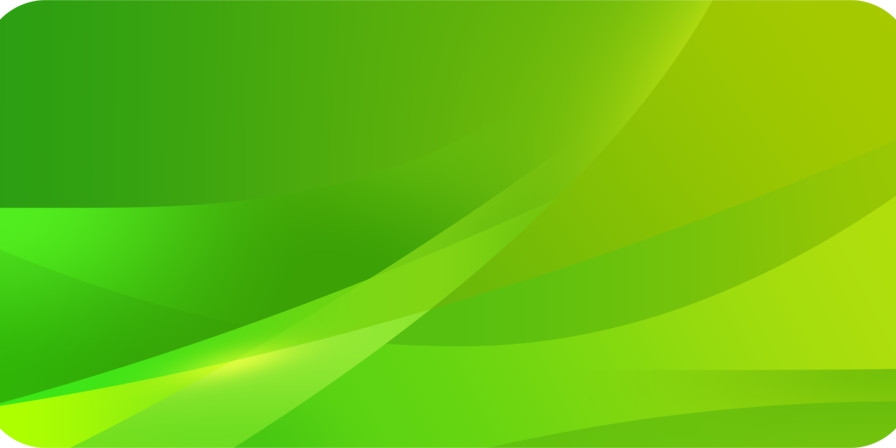
Give the GLSL for this background, as a Shadertoy shader.

```glsl
// Glossy green and lime ribbons sweeping across a rounded card.

// Soft coverage: 1 where the signed value d is positive.
float cover(float d) {
    float w = 0.9 / iResolution.y;
    return smoothstep(-w, w, d);
}

float roundedBox(vec2 p, vec2 halfSize, float radius) {
    vec2 q = abs(p) - halfSize + radius;
    return length(max(q, 0.0)) + min(max(q.x, q.y), 0.0) - radius;
}

void mainImage(out vec4 fragColor, in vec2 fragCoord) {
    // Height spans 0..1, width spans 0..2.
    vec2 p = fragCoord / iResolution.xy * vec2(2.0, 1.0);
    float x = p.x, y = p.y;

    // Curves: the arc gives x from y, the others give y from x.
    float arcX = 0.521 + 1.578 * y - 0.508 * y * y;
    float hillY = 0.536 + 0.222 * pow(max(x - 0.15, 0.0), 2.8);
    float bandY = 0.094 + 0.157 * x + 0.07 * x * x;
    float bowlY = 0.227 + (x > 1.03 ? 0.357 : 0.204) * (x - 1.03) * (x - 1.03);
    float ribbonY = 0.1 + 0.275 * x + 0.075 * x * x;
    float s = x - 0.156;
    float innerY = 0.5 * s + 0.097 * s * abs(s);
    float leftOfArc = cover((arcX - x) * 0.7);

    // Upper left backdrop, glowing towards the arc
    vec3 left = mix(vec3(0.17, 0.62, 0.07), vec3(0.36, 0.69, 0.04), smoothstep(-0.1, 1.2, x));
    float arcGlow = exp(-5.0 * max(arcX - x, 0.0));
    left = mix(left, vec3(0.68, 0.85, 0.06), arcGlow * smoothstep(0.3, 0.95, y));

    // Shaded panel under the hill
    vec3 panel = mix(vec3(0.20, 0.76, 0.03), vec3(0.32, 0.93, 0.12), smoothstep(0.15, 0.52, y));
    panel = mix(panel, vec3(0.23, 0.63, 0.02), smoothstep(0.0, 0.72, x + 0.25 * (0.45 - y)));
    panel = mix(panel, vec3(0.40, 0.74, 0.05), smoothstep(0.4, 0.7, y) * smoothstep(0.3, 1.1, x));
    panel *= 1.0 - 0.06 * cover(bowlY - y) * (1.0 - smoothstep(0.2, 0.7, x));
    left = mix(left, panel, cover(hillY - y) * (1.0 - smoothstep(0.75, 1.35, x)));

    // Bright ribbon hugging the arc
    vec3 ribbon = mix(vec3(0.24, 0.90, 0.09), vec3(0.47, 0.82, 0.06), smoothstep(0.1, 1.0, x));
    ribbon = mix(ribbon, vec3(0.64, 0.84, 0.07), smoothstep(0.45, 0.85, y));
    float ribbonFade = 1.0 - 0.75 * smoothstep(0.95, 1.3, x);
    left = mix(left, ribbon, cover(ribbonY - y) * ribbonFade);
    left = mix(left, ribbon + vec3(0.05, 0.02, 0.02),
               cover(innerY - y) * (1.0 - smoothstep(0.9, 1.32, x)) * 0.8);

    // Lime sheet in the lower left, with a paler fold across it
    vec3 sheet = mix(vec3(0.68, 1.0, 0.0), vec3(0.50, 0.90, 0.10), smoothstep(0.0, 0.55, x));
    vec3 fold = mix(vec3(0.42, 0.86, 0.13), vec3(0.58, 0.91, 0.22), smoothstep(0.0, 0.22, y));
    sheet = mix(sheet, fold, 0.85 * cover(innerY - y));
    left = mix(left, sheet, cover(bandY - y) * (1.0 - smoothstep(0.85, 1.15, x)));

    // Right side: backdrop, band and bowl
    vec3 right = mix(vec3(0.37, 0.71, 0.04), vec3(0.65, 0.79, 0.0),
                     smoothstep(0.75, 2.7, x + 0.7 * y));
    vec3 band = mix(vec3(0.34, 0.75, 0.06), vec3(0.54, 0.77, 0.03), smoothstep(0.9, 2.0, x));
    right = mix(right, band, cover(bandY - y) * (1.0 - 0.6 * smoothstep(1.5, 2.0, x)));
    vec3 bowl = mix(vec3(0.36, 0.83, 0.07), vec3(0.69, 0.87, 0.05),
                    smoothstep(0.6, 2.15, x + 0.5 * (y - 0.25)));
    right = mix(right, bowl, cover(bowlY - y));

    // Darker waves along the lower right
    float waveY = 0.174 + 0.015 * (x - 1.6) * (x - 1.6);
    float waveShade = smoothstep(1.2, 2.0, x) * smoothstep(-0.05, 0.17, y);
    right = mix(right, vec3(0.46, 0.76, 0.04), cover(waveY - y) * waveShade);
    float duneY = 0.104 - 0.125 * (2.0 - x) * (2.0 - x);
    right = mix(right, vec3(0.36, 0.72, 0.05), 0.65 * cover(duneY - y));
    right = mix(right, vec3(0.26, 0.77, 0.07),
                0.8 * (1.0 - smoothstep(0.0, 0.3, length((p - vec2(0.55, 0.0)) * vec2(0.9, 1.4)))));

    vec3 color = mix(right, left, leftOfArc);

    // Warm spark where the ribbons cross
    vec2 q = p - vec2(0.52, 0.19);
    q = vec2(q.x + 0.24 * q.y, q.y - 0.24 * q.x);
    color += vec3(0.30, 0.08, 0.05) * exp(-dot(q * q, vec2(45.0, 900.0)));

    // White outside the rounded card
    float card = roundedBox(p - vec2(1.0, 0.5), vec2(1.04, 0.5), 0.143);
    color = mix(color, vec3(1.0), cover(card));
    fragColor = vec4(clamp(color, 0.0, 1.0), 1.0);
}
```
